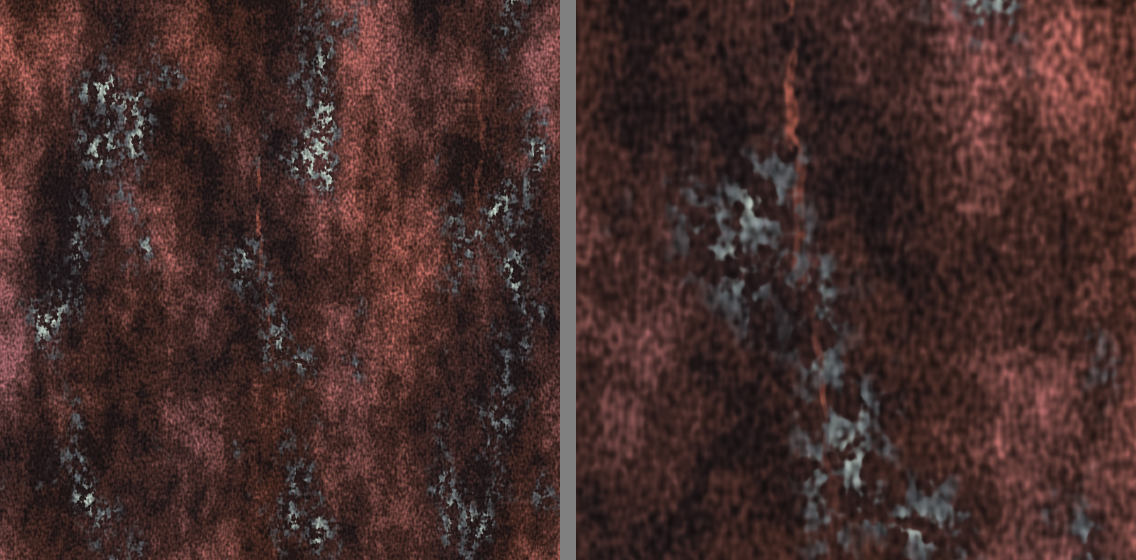
Left: the whole. Right: its middle third, enlarged.
A Shadertoy shader for this texture:

```glsl
#define SOOT vec3(0.125, 0.088, 0.092)
#define UMBER vec3(0.245, 0.148, 0.132)
#define RUST vec3(0.385, 0.232, 0.215)
#define ROSE vec3(0.590, 0.345, 0.335)
#define SLATE vec3(0.330, 0.350, 0.370)
#define CHALK vec3(0.640, 0.690, 0.650)
#define SEAM vec3(0.560, 0.300, 0.250)
#define COLUMN_WIDTH 0.34
#define COLUMN_DEPTH 0.13
#define GRAIN 0.50
#define SEAM_COUNT 3

const float TAU = 6.2831853;

float hash(vec2 cell) {
    uvec2 q = uvec2(ivec2(cell)) * uvec2(1597334677u, 3812015801u);
    uint n = (q.x ^ q.y) * 1597334677u;
    n = (n ^ (n >> 15)) * 2246822519u;
    return float((n ^ (n >> 13)) >> 8) / 16777216.0;
}

float cornerSlope(vec2 cell, vec2 offset) {
    float angle = TAU * hash(cell);
    return dot(vec2(cos(angle), sin(angle)), offset);
}

float gradientNoise(vec2 p) {
    vec2 i = floor(p), f = p - i;
    vec2 u = f * f * f * (f * (f * 6.0 - 15.0) + 10.0);
    vec2 e = vec2(1.0, 0.0);
    float low = mix(cornerSlope(i, f), cornerSlope(i + e.xy, f - e.xy), u.x);
    float high = mix(cornerSlope(i + e.yx, f - e.yx), cornerSlope(i + e.xx, f - e.xx), u.x);
    return mix(low, high, u.y);
}

float fbm(vec2 p, int octaves) {
    float sum = 0.0, amplitude = 0.5;
    for (int i = 0; i < octaves; i++) {
        sum += amplitude * gradientNoise(p);
        p = mat2(1.99, 0.12, -0.12, 1.99) * p + 17.3;
        amplitude *= 0.6;
    }
    return sum;
}

// Wavy broken lines running down the cloth
float seams(vec2 p) {
    float cover = 0.0;
    for (int i = 0; i < SEAM_COUNT; i++) {
        float id = float(i);
        float path = fract(0.475 + id * 0.382);
        path += 0.035 * gradientNoise(vec2(p.y * 5.0, id + 0.4));
        path += 0.010 * gradientNoise(vec2(p.y * 32.0, id + 7.3));
        float middle = 0.56 + 0.3 * (hash(vec2(id, 91.0)) - 0.5) * min(id, 1.0);
        float reach = 1.0 - smoothstep(0.14, 0.24, abs(p.y - middle));
        float width = 0.0045 + 0.006 * gradientNoise(vec2(p.y * 14.0, id + 3.6));
        float line = 1.0 - smoothstep(0.3, 1.0, abs(p.x - path) / max(width, 0.0015));
        cover = max(cover, line * reach / (1.0 + 1.2 * id));
    }
    return cover;
}

void mainImage(out vec4 fragColor, in vec2 fragCoord) {
    vec2 p = fragCoord / iResolution.y;
    float sway = 0.05 * gradientNoise(p * vec2(3.0, 2.0) + 5.7);
    float column = cos(TAU * (p.x + sway - 0.30) / COLUMN_WIDTH);

    // Vertical stains, ragged patches and fine weave
    float stain = fbm(p * vec2(7.0, 1.2) + 31.4, 4);
    float patches = fbm(p * vec2(6.0, 4.0) + 11.8, 7);
    float ragged = fbm(p * vec2(38.0, 26.0) + 3.1, 4);
    float streak = gradientNoise(p * vec2(70.0, 4.0) + 23.6);
    float weave = gradientNoise(p * vec2(230.0, 130.0))
                + 0.6 * gradientNoise(p * vec2(160.0, 190.0) + 47.2);

    // Worn dye, from soot to rose
    float tone = 0.45 + COLUMN_DEPTH * column + 0.75 * stain + 0.95 * patches
               + 0.45 * ragged + 0.07 * streak + 0.10 * weave;
    tone += 0.10 * (0.5 - p.y) - 0.12 * smoothstep(0.75, 1.0, p.x);
    vec3 color = mix(SOOT, UMBER, smoothstep(0.12, 0.42, tone));
    color = mix(color, RUST, smoothstep(0.42, 0.64, tone));
    color = mix(color, ROSE, smoothstep(0.62, 0.92, tone));
    float warmth = gradientNoise(p * vec2(6.0, 2.0) + 71.5);
    color *= 1.0 + warmth * vec3(0.12, 0.0, -0.16);

    color = mix(color, SEAM, 0.85 * seams(p) * smoothstep(-0.25, 0.1, ragged + 0.1 * weave));

    // Flaked slate with chalky cores, gathered in the dark columns
    float band = -cos(TAU * (p.x + sway - 0.345) / COLUMN_WIDTH);
    float flaking = 0.12 * band + 1.35 * fbm(p * vec2(8.0, 4.5) + 57.9, 5);
    float fleck = fbm(p * vec2(62.0, 50.0) + 83.2, 3) + 0.10 * weave;
    float shade = smoothstep(0.08, 0.38, flaking);
    color = mix(color, SOOT * 1.15, 0.55 * shade);
    color = mix(color, SLATE, shade * smoothstep(-0.08, 0.20, fleck));
    float core = smoothstep(0.30, 0.52, flaking);
    color = mix(color, CHALK, core * smoothstep(-0.06, 0.14, fleck));

    color *= 1.0 + GRAIN * weave;
    fragColor = vec4(clamp(color, 0.0, 1.0), 1.0);
}
```
